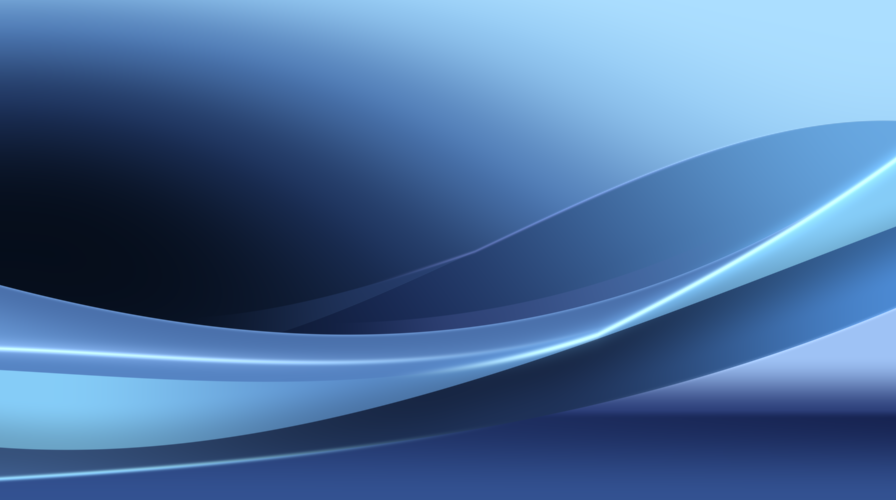
Reproduce this background procedurally as a Shadertoy shader.

```glsl
// Cubic through four heights spaced evenly from left to right
float curve(float x, vec4 h) {
    float t = 3.0 * x;
    vec3 d1 = h.yzw - h.xyz;
    vec2 d2 = d1.yz - d1.xy;
    return h.x + t * d1.x + t * (t - 1.0) * 0.5 * d2.x
         + t * (t - 1.0) * (t - 2.0) / 6.0 * (d2.y - d2.x);
}

// Coverage of the area under an edge, d being the height above it
float below(float d) {
    float soft = 1.0 / iResolution.y;
    return 1.0 - smoothstep(-soft, soft, d);
}

float glow(float d, float width) {
    return exp(-d * d / (width * width));
}

vec3 skyColor(vec2 p) {
    // Brightness at three heights, joined by a parabola
    float low = 0.02 + 0.62 * smoothstep(0.05, 1.0, p.x);
    float middle = 0.18 + 0.72 * smoothstep(0.0, 1.0, p.x);
    float high = 0.66 + 0.34 * smoothstep(0.0, 0.85, p.x);
    float v = max(4.0 * p.y - 2.0, -0.6);
    float s = low * (1.0 - v) * (2.0 - v) * 0.5 + middle * v * (2.0 - v)
            + high * v * (v - 1.0) * 0.5;
    vec3 c = mix(vec3(0.02, 0.05, 0.10), vec3(0.11, 0.19, 0.35), smoothstep(0.0, 0.27, s));
    c = mix(c, vec3(0.30, 0.47, 0.70), smoothstep(0.18, 0.56, s));
    c = mix(c, vec3(0.59, 0.80, 0.96), smoothstep(0.45, 0.88, s));
    return mix(c, vec3(0.67, 0.87, 1.0), smoothstep(0.8, 1.0, s));
}

vec3 floorColor(vec2 p) {
    vec3 ground = mix(vec3(0.20, 0.32, 0.57), vec3(0.09, 0.14, 0.32),
                      smoothstep(0.0, 0.17, p.y) * (0.5 + 0.5 * p.x));
    vec3 haze = mix(vec3(0.16, 0.23, 0.46), vec3(0.62, 0.76, 0.96),
                    smoothstep(0.165, 0.29, p.y));
    return mix(ground, haze, smoothstep(0.162, 0.182, p.y));
}

void mainImage(out vec4 fragColor, in vec2 fragCoord) {
    vec2 p = fragCoord / iResolution.xy;
    float x = p.x;

    // Heights above each flowing edge
    float crest = p.y - curve(x, vec4(0.430, 0.333, 0.396, 0.681));
    float seam = p.y - curve(x, vec4(0.302, 0.275, 0.340, 0.650));
    float streak = p.y - curve(x, vec4(0.260, 0.237, 0.330, 0.681))
                 - 0.9 * max(x - 0.667, 0.0) * (1.0 - x);
    float belly = p.y - curve(x, vec4(0.105, 0.150, 0.322, 0.547));
    float hem = p.y - curve(x, vec4(0.042, 0.091, 0.192, 0.384));
    float veil = p.y - curve(x, vec4(0.300, 0.347, 0.609, 0.758));
    float fold = veil - 0.24 * max(0.53 - x, 0.0);

    // Sky and translucent veils
    vec3 col = skyColor(p);
    vec3 veilColor = mix(vec3(0.08, 0.13, 0.30), vec3(0.37, 0.63, 0.87),
                         smoothstep(0.35, 1.05, x + 0.25 * max(veil + 0.15, 0.0)));
    col = mix(col, vec3(0.20, 0.30, 0.52),
              0.38 * below(fold) * (1.0 - below(veil)) * smoothstep(0.2, 0.42, x));
    col = mix(col, veilColor, 0.85 * below(veil) * smoothstep(0.2, 0.55, x));
    col += vec3(0.16, 0.14, 0.20) * glow(fold, 0.003)
         * smoothstep(0.4, 0.54, x) * (1.0 - smoothstep(0.6, 0.95, x));
    float slip = crest - 0.025 - 0.05 * (x - 0.42);
    col = mix(col, vec3(0.36, 0.42, 0.70),
              0.25 * below(slip) * smoothstep(0.36, 0.52, x) * (1.0 - smoothstep(0.65, 0.85, x)));

    // Upper ribbon: sheen, seam and bright lower face
    float ends = abs(2.0 * x - 1.0);
    vec3 ribbon = mix(vec3(0.41, 0.60, 0.84), vec3(0.29, 0.44, 0.67),
                      smoothstep(-0.13, 0.0, crest));
    ribbon = mix(ribbon, vec3(0.31, 0.49, 0.74), 0.75 * below(seam));
    vec3 face = mix(vec3(0.36, 0.56, 0.80), vec3(0.52, 0.80, 0.97),
                    smoothstep(0.15, 0.9, ends));
    face *= mix(0.80, 1.0, smoothstep(0.0, 0.10, belly + 0.04 * x));
    ribbon = mix(ribbon, face, below(streak));
    ribbon += vec3(0.30, 0.32, 0.26) * glow(seam, 0.005) * (1.0 - smoothstep(0.2, 0.8, x));
    ribbon += 0.12 * glow(seam, 0.018) * (1.0 - smoothstep(0.1, 0.6, x));
    ribbon += vec3(0.12, 0.14, 0.15) * glow(crest, 0.004);
    col = mix(col, ribbon, below(crest));

    // Dark underside
    vec3 under = mix(vec3(0.26, 0.39, 0.59), vec3(0.11, 0.18, 0.32), smoothstep(0.0, 0.5, x));
    under = mix(under, vec3(0.28, 0.51, 0.78), smoothstep(0.6, 1.05, x));
    under *= mix(1.08, 0.82, smoothstep(-0.12, 0.0, belly));
    col = mix(col, under, below(belly));

    // Floor, hem light and the long white streak
    col = mix(col, floorColor(p), below(hem));
    col += vec3(0.35, 0.50, 0.45) * glow(hem, 0.0045) * (1.0 - smoothstep(0.1, 0.6, x));
    col += 0.10 * glow(hem, 0.004) * smoothstep(0.6, 0.9, x);
    float shine = smoothstep(0.42, 0.64, x);
    col = mix(col, vec3(0.78, 0.95, 1.0), 0.9 * shine * glow(streak, 0.006));
    col += vec3(0.08, 0.13, 0.15) * shine * glow(streak, 0.022);

    fragColor = vec4(clamp(col, 0.0, 1.0), 1.0);
}
```
